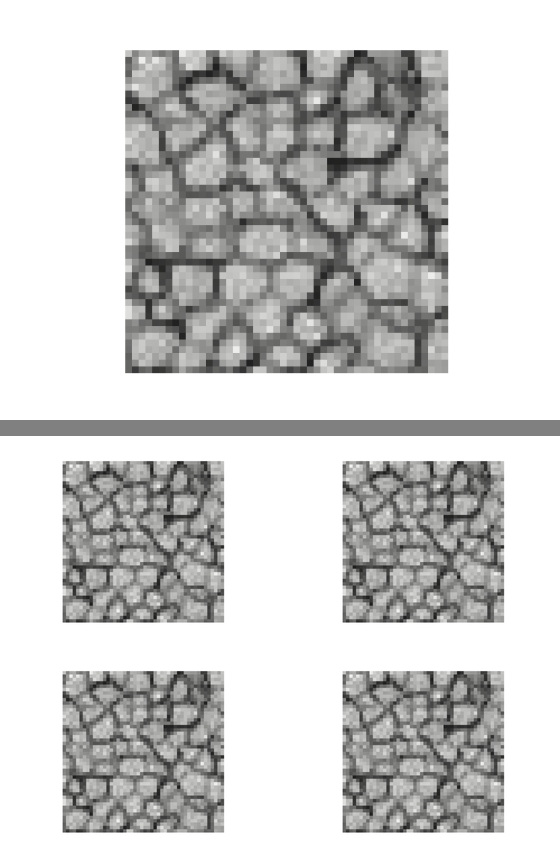
Top, the tile; bottom, the same tile 2 across and 2 down.
Give the GLSL for this texture, as a Shadertoy shader.

```glsl
// A square panel of grey cobblestones in coarse square texels on a white ground.
// Stones are cells of a jittered, slanted grid; the gap between the two nearest
// centres shades the cracks. The plain white margin makes the canvas tile.

#define TEXELS 48.0                 // texels along one panel side
#define PANEL_SIZE 0.769            // panel side, in canvas heights
#define PANEL_CENTRE vec2(0.512, 0.496)
#define STONE_SIZE vec2(6.9, 5.4)   // mean stone, in texels
#define SLANT 0.5                   // shift of each row, in stones
#define JITTER 0.76
#define SIZE_SPREAD 1.5             // size variation, in texels
#define CRACK_WIDTH 2.7
#define CRACK_DEPTH 0.56
#define STONE_GREY 0.715
#define GRAIN 0.15

float hash(vec2 p) {
    vec3 q = fract(p.xyx * vec3(0.1031, 0.1030, 0.0973));
    q += dot(q, q.yzx + 33.33);
    return fract((q.x + q.y) * q.z);
}

// Length with rounded-square contours, for blocky stones
float blockLength(vec2 v) {
    v *= v;
    return pow(dot(v, v), 0.25);
}

// Colour of one texel of the panel
vec3 cobble(vec2 texel) {
    vec2 p = texel + 0.5;
    float nearest = 1e3, second = 1e3;
    vec2 stone = vec2(0.0), neighbour = vec2(0.0), offset = vec2(0.0);

    // Find the two nearest stones
    for (int y = -2; y <= 2; y++) {
        float row = floor(p.y / STONE_SIZE.y) + float(y);
        float column = floor(p.x / STONE_SIZE.x + SLANT * row);
        for (int x = -2; x <= 2; x++) {
            vec2 id = vec2(column + float(x), row);
            vec2 shift = vec2(hash(id + 17.0), hash(id + 61.0)) - 0.5;
            vec2 site = id + 0.5 + JITTER * shift - vec2(SLANT * row, 0.0);
            vec2 toTexel = p - site * STONE_SIZE;
            float d = blockLength(toTexel) - SIZE_SPREAD * hash(id + 93.0);
            if (d < nearest) {
                second = nearest;
                neighbour = stone;
                nearest = d;
                stone = id;
                offset = toTexel;
            } else if (d < second) {
                second = d;
                neighbour = id;
            }
        }
    }

    // Cracks, each with its own strength
    float strength = mix(0.3, 1.0, hash(stone + neighbour + 211.0));
    float crack = 1.0 - smoothstep(0.1, CRACK_WIDTH, second - nearest);
    float grey = STONE_GREY - CRACK_DEPTH * strength * crack;

    // Stone tone, light from the upper left, grain and pale chips
    grey += 0.07 * (hash(stone + 139.0) - 0.5);
    grey += 0.010 * clamp(offset.y - offset.x, -4.0, 4.0);
    grey += GRAIN * (hash(texel + 307.0) - 0.5);
    grey += 0.15 * step(0.965, hash(texel + 401.0));

    // Weathered rim of the panel
    vec2 rim = min(texel, TEXELS - 1.0 - texel);
    grey += 0.2 * step(min(rim.x, rim.y), 0.5) * (hash(texel + 503.0) - 0.3);
    return clamp(grey, 0.13, 0.93) * vec3(1.0, 1.003, 0.992);
}

// Panel texels inside, white outside
vec3 texelColour(vec2 texel) {
    bool inside = all(greaterThanEqual(texel, vec2(0.0)))
               && all(lessThan(texel, vec2(TEXELS)));
    return inside ? cobble(texel) : vec3(1.0);
}

void mainImage(out vec4 fragColor, in vec2 fragCoord) {
    vec2 fromCentre = (fragCoord - PANEL_CENTRE * iResolution.xy) / iResolution.y;
    vec2 p = (fromCentre / PANEL_SIZE + 0.5) * TEXELS;

    // Blend neighbouring texels over one screen pixel
    float pixel = TEXELS / (PANEL_SIZE * iResolution.y);
    vec2 corner = floor(p - 0.5);
    vec2 blend = clamp((p - corner - 1.0) / pixel + 0.5, 0.0, 1.0);
    vec3 lower = mix(texelColour(corner), texelColour(corner + vec2(1, 0)), blend.x);
    vec3 upper = mix(texelColour(corner + vec2(0, 1)), texelColour(corner + 1.0), blend.x);
    fragColor = vec4(mix(lower, upper, blend.y), 1.0);
}
```
